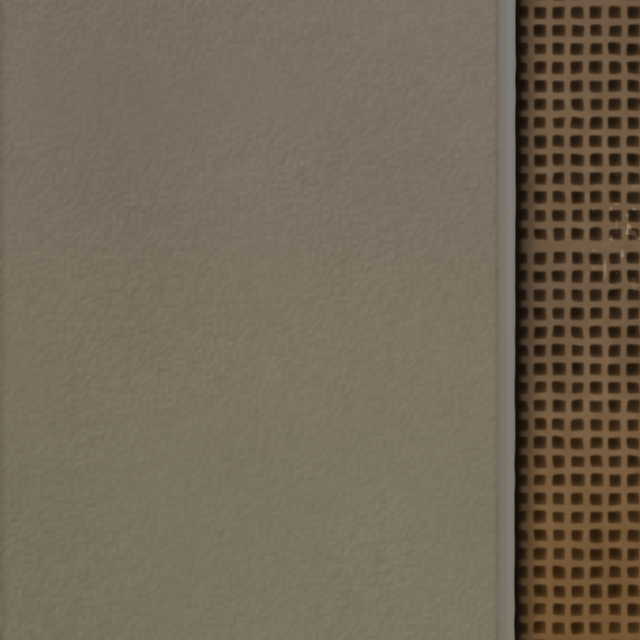
This texture is drawn by a three.js fragment shader. Its source:

```glsl
varying vec2 vUv;

const float PLATE_EDGE = 0.804;
const float BEVEL_START = 0.778;
const float RIB_Y = 0.615;
const vec2 PITCH = vec2(0.0292, 0.0289);

float hash(vec2 p) {
  p = fract(p * vec2(0.1031, 0.1137));
  p += dot(p, p.yx + 33.33);
  return fract((p.x + p.y) * p.x * 7.31);
}

float noise(vec2 p) {
  vec2 i = floor(p);
  vec2 f = fract(p);
  f = f * f * (3.0 - 2.0 * f);
  return mix(mix(hash(i), hash(i + vec2(1.0, 0.0)), f.x),
             mix(hash(i + vec2(0.0, 1.0)), hash(i + 1.0), f.x), f.y);
}

float fbm(vec2 p) {
  float sum = 0.0;
  float amp = 0.5;
  for (int i = 0; i < 4; i++) {
    sum += amp * noise(p);
    p = mat2(1.6, 1.2, -1.2, 1.6) * p + 7.3;
    amp *= 0.5;
  }
  return sum;
}

float roundedBox(vec2 p, vec2 halfSize, float radius) {
  vec2 q = abs(p) - halfSize + radius;
  return length(max(q, 0.0)) + min(max(q.x, q.y), 0.0) - radius;
}

float band(float x, float center, float width) {
  float d = (x - center) / width;
  return exp(-d * d);
}

// Matte plate with fine leathery grain and a cool bevelled rim
vec3 plate(vec2 uv) {
  vec3 low = vec3(0.470, 0.438, 0.368);
  vec3 high = vec3(0.468, 0.424, 0.372);
  vec3 color = mix(low, high, smoothstep(0.2, 1.0, uv.y));
  color += 0.016 * band(uv.x, 0.62, 0.3);
  color += 0.025 * (fbm(uv * 5.0) - 0.47);
  float rough = 0.5 + fbm(uv * 7.0 + 20.0);
  float relief = noise(uv * 170.0) - noise(uv * 170.0 + vec2(0.5, -0.5));
  color += rough * (0.028 * relief + 0.018 * (noise(uv * 95.0) - 0.5));
  color -= 0.035 * smoothstep(0.012, 0.0, uv.x);

  float rim = smoothstep(BEVEL_START - 0.003, BEVEL_START + 0.006, uv.x);
  vec3 rimColor = mix(vec3(0.47, 0.45, 0.41), vec3(0.47, 0.46, 0.445), uv.y);
  color = mix(color, rimColor, rim * 0.85);
  color -= 0.035 * band(uv.x, BEVEL_START - 0.001, 0.004);
  color += 0.035 * band(uv.x, PLATE_EDGE - 0.007, 0.005);
  return color;
}

// Brown lattice of square pits, split by one horizontal rib
vec3 lattice(vec2 uv) {
  vec2 wobble = vec2(noise(uv * 45.0), noise(uv * 45.0 + 31.0)) - 0.5;
  vec2 p = uv + wobble * 0.0035;
  float rowOrigin = mix(0.5964, 0.6340, step(RIB_Y, p.y));
  vec2 grid = (p - vec2(0.8440, rowOrigin)) / PITCH + 0.5;
  vec2 cell = fract(grid) - 0.5;
  float seed = hash(floor(grid) + 50.0);
  float offRib = smoothstep(0.004, 0.007, abs(p.y - RIB_Y));

  float d = roundedBox(cell, vec2(0.34, 0.33) + 0.04 * (seed - 0.5), 0.14);
  float pit = smoothstep(0.09, -0.10, d) * offRib;
  float depth = smoothstep(0.60, 0.08, length(cell - vec2(-0.10, 0.10)));

  float warmth = smoothstep(0.55, 0.0, uv.y);
  vec3 wall = mix(vec3(0.44, 0.355, 0.27), vec3(0.46, 0.345, 0.215), warmth);
  vec3 floorColor = mix(vec3(0.29, 0.215, 0.14), vec3(0.34, 0.235, 0.12), warmth);
  vec3 darkColor = mix(vec3(0.12, 0.085, 0.05), vec3(0.18, 0.115, 0.05), warmth);
  vec3 pitColor = mix(floorColor, darkColor, depth * (0.7 + 0.3 * seed));
  vec3 color = mix(wall, pitColor, pit);

  color += 0.06 * (fbm(uv * 60.0) - 0.47);
  color *= 0.92 + 0.18 * fbm(uv * vec2(14.0, 9.0));
  // Pale chips scattered near the rib
  float chips = smoothstep(0.72, 0.92, noise(uv * 110.0 + 9.0));
  float chipArea = band(uv.y, 0.63, 0.075) * smoothstep(0.90, 0.94, uv.x);
  return color + vec3(0.16, 0.15, 0.13) * chips * chipArea;
}

void main() {
  vec2 uv = vUv;
  float edge = PLATE_EDGE + 0.002 * uv.y + 0.0012 * (noise(vec2(uv.y * 40.0, 3.0)) - 0.5);
  vec3 base = lattice(uv);

  // Shadow cast by the plate onto the lattice
  float gap = uv.x - edge;
  base *= mix(0.62, 1.0, smoothstep(0.008, 0.045, gap));
  base = mix(vec3(0.075, 0.055, 0.04), base, smoothstep(0.002, 0.015, gap));

  float cover = smoothstep(0.0018, -0.0018, gap);
  gl_FragColor = vec4(mix(base, plate(uv), cover), 1.0);
}
```
